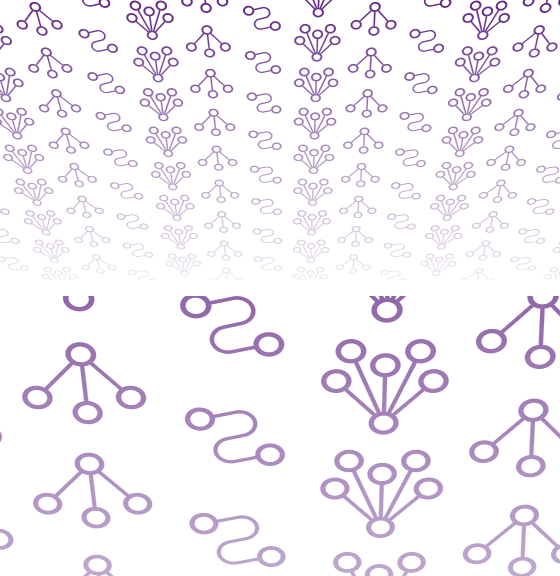
Top, the full canvas; bottom, a detail of the centre.
A Shadertoy shader for this pattern:

```glsl
// Rows of small network icons (branching tree, S-link, five-way fan) on a
// receding plane. Pixels are projected to the plane, split into half-drop
// columns, drawn with distance functions and faded out toward the bottom.

// Perspective, in canvas heights
const vec2 VANISHING_POINT = vec2(1.026, -2.708);
const float REF_DEPTH = 3.642;     // depth at which the first row sits
const float FORESHORTEN = 0.87;    // height to width ratio at that depth
const float COLUMN_WIDTH = 0.2;    // canvas width of a column at that depth

// Icon layout, in column widths
const float COLUMN_SHIFT = 0.45;
const float ROW_HEIGHT = 0.947;
const float NODE_RADIUS = 0.083;
const float RING_HALF = 0.0180;
const float LINK_HALF = 0.0145;

// Colour
const vec3 PAPER = vec3(1.0);
const vec3 INK = vec3(0.38, 0.15, 0.52);
const float BOTTOM_INK = 0.1;

float segment(vec2 p, vec2 a, vec2 b) {
    vec2 pa = p - a, ba = b - a;
    return length(pa - ba * clamp(dot(pa, ba) / dot(ba, ba), 0.0, 1.0));
}

// Icons return (distance to links, distance to nearest node centre).
vec2 branch(vec2 p, vec2 root, vec2 node) {
    return vec2(segment(p, root, node), min(length(p - root), length(p - node)));
}

vec2 treeIcon(vec2 p) {
    const vec2 ROOT = vec2(0.0, 0.234);
    vec2 mirrored = vec2(abs(p.x), p.y);
    return min(branch(mirrored, ROOT, vec2(0.312, -0.130)),
               branch(p, ROOT, vec2(0.015, -0.260)));
}

vec2 fanIcon(vec2 p) {
    const vec2 ROOT = vec2(0.0, -0.351);
    p.x = abs(p.x);
    vec2 icon = branch(p, ROOT, vec2(0.0, 0.143));
    icon = min(icon, branch(p, ROOT, vec2(0.228, 0.260)));
    return min(icon, branch(p, ROOT, vec2(0.322, 0.010)));
}

// Upper half of the S: node, tangent line, half circle, line to the middle.
vec2 halfS(vec2 p) {
    const vec2 NODE = vec2(-0.234, 0.157);
    const vec2 BEND = vec2(0.0325, 0.1164);
    const vec2 FACING = vec2(0.968, 0.252);
    const float RADIUS = 0.104;
    vec2 side = RADIUS * vec2(-FACING.y, FACING.x);
    float link = min(segment(p, NODE, BEND + side),
                     segment(p, BEND - side, vec2(0.0)));
    if (dot(p - BEND, FACING) > 0.0)
        link = min(link, abs(length(p - BEND) - RADIUS));
    return vec2(link, length(p - NODE));
}

vec2 sIcon(vec2 p) {
    return min(halfS(p), halfS(-p));
}

// Hollow rings, with the links cut away inside them
float strokeDistance(vec2 icon) {
    float rim = icon.y - NODE_RADIUS;
    return min(abs(rim) - RING_HALF, max(icon.x - LINK_HALF, -rim));
}

void mainImage(out vec4 fragColor, in vec2 fragCoord) {
    vec2 uv = fragCoord / iResolution.y;

    // Project onto the plane, measured in column widths
    float depth = uv.y - VANISHING_POINT.y;
    float nearness = REF_DEPTH / depth;
    vec2 plane = vec2((uv.x - VANISHING_POINT.x) * nearness,
                      REF_DEPTH * (1.0 - nearness) / FORESHORTEN) / COLUMN_WIDTH;
    float pixel = 0.5 * nearness * (1.0 + nearness / FORESHORTEN)
                / (COLUMN_WIDTH * iResolution.y);

    // Columns cycle through three icons; every other one drops half a row
    plane.x += COLUMN_SHIFT;
    float column = floor(plane.x + 0.5);
    plane.y += 0.5 * ROW_HEIGHT * mod(column, 2.0);
    vec2 cell = vec2(plane.x - column,
                     (fract(plane.y / ROW_HEIGHT + 0.5) - 0.5) * ROW_HEIGHT);

    float kind = mod(column, 3.0);
    vec2 icon = kind < 0.5 ? sIcon(cell)
              : kind < 1.5 ? fanIcon(cell) : treeIcon(cell);

    // Ink coverage, fading down the canvas
    float coverage = clamp(0.5 - strokeDistance(icon) / pixel, 0.0, 1.0);
    float strength = mix(BOTTOM_INK, 1.0, uv.y);
    fragColor = vec4(mix(PAPER, INK, coverage * strength), 1.0);
}
```
